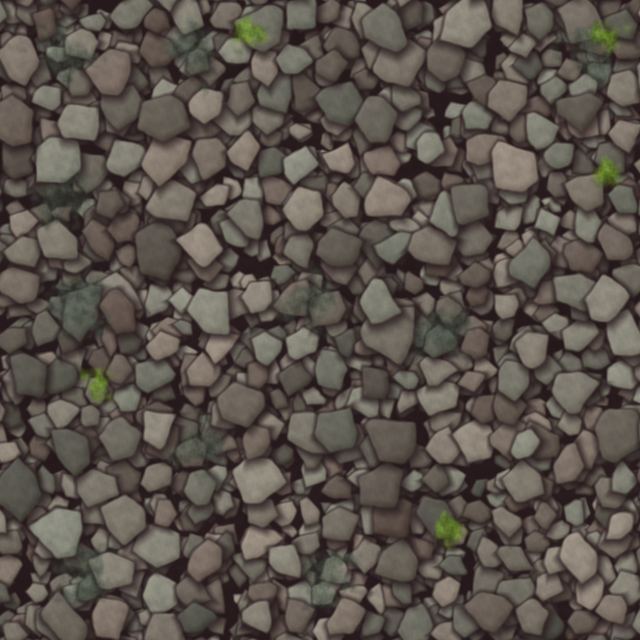
This texture is drawn by a WebGL 1 fragment shader. Its source:

```glsl
precision highp float;
// Draws a bed of angular grey-brown gravel with dark gaps and a little moss.

uniform vec2 u_resolution;

#define FINEST 26.0      // cells across the canvas in the lowest layer
#define COARSEN 4.0      // cells fewer in each layer above
#define SOFTNESS 0.0028  // edge blur in canvas units
#define CORNER 0.07      // corner rounding in cell units
#define SHADOW 0.82
#define MOTTLE 0.055
#define LIGHT vec2(-0.6, 0.8)
#define GAP_COLOR vec3(0.15, 0.10, 0.11)
#define DARK_STONE vec3(0.35, 0.32, 0.29)
#define PALE_STONE vec3(0.57, 0.55, 0.50)
#define MOSS_COLOR vec3(0.25, 0.30, 0.25)
#define LEAF_COLOR vec3(0.40, 0.54, 0.14)

const float TAU = 6.2831853;

vec2 hash2(vec2 p) {
  vec3 q = fract(p.xyx * vec3(0.1031, 0.1030, 0.0973));
  q += dot(q, q.yzx + 33.33);
  return fract((q.xx + q.yz) * q.zy);
}

// Layered, rotated sines, roughly -1 to 1.
float layeredSines(vec2 p) {
  float sum = 0.0, amplitude = 0.5;
  for (int i = 0; i < 4; i++) {
    p = mat2(0.8, 0.6, -0.6, 0.8) * p * 1.7 + 1.3;
    sum += amplitude * sin(p.x + 1.6 * sin(p.y));
    amplitude *= 0.65;
  }
  return sum;
}

// Irregular rounded polygon: signed distance in x, facet normal in yz.
vec3 stoneShape(vec2 q, vec2 id, float radius) {
  vec2 form = hash2(id + 5.7);
  vec2 axis = vec2(cos(form.x * TAU), sin(form.x * TAU));
  float dist = -1.0;
  vec2 normal = vec2(0.0);
  for (int k = 0; k < 6; k++) {
    vec2 h = hash2(id + 11.3 + 7.1 * float(k));
    float angle = (float(k) + 0.75 * h.x) * TAU / 6.0 + form.x * TAU;
    vec2 n = vec2(cos(angle), sin(angle));
    float reach = radius * mix(0.75, 1.12, h.y);
    reach *= 1.0 - 0.4 * form.y * abs(dot(n, axis));
    float face = dot(q, n) - reach;
    float t = clamp(0.5 + 0.5 * (face - dist) / CORNER, 0.0, 1.0);
    dist = mix(dist, face, t) + CORNER * t * (1.0 - t);
    normal = mix(normal, n, t);
  }
  return vec3(dist, normal);
}

// Paints one layer of scattered stones and their shadows over the ground.
vec3 stoneLayer(vec3 ground, vec2 p, float cells, float density, float seed) {
  vec2 g = p * cells;
  for (int j = -1; j <= 1; j++) {
    for (int i = -1; i <= 1; i++) {
      vec2 cell = floor(g) + vec2(float(i), float(j));
      vec2 id = cell + seed;
      vec2 pick = hash2(id + 91.7);
      vec2 q = g - cell - mix(vec2(0.2), vec2(0.8), hash2(id));
      if (pick.x > density || dot(q, q) > 1.3) continue;

      vec2 look = hash2(id + 47.1);
      vec3 shape = stoneShape(q, id, mix(0.38, 0.58, pick.y));
      float facing = dot(shape.yz, LIGHT);

      // Shadow reaches farther on the side away from the light.
      float reach = mix(0.09, 0.32, 0.5 - 0.5 * facing);
      float shade = 1.0 - smoothstep(-0.03, reach, shape.x);
      ground = mix(ground, GAP_COLOR, SHADOW * shade);

      // Flat top with a bevelled rim and a slight warm or green tint.
      float rim = smoothstep(-0.2, 0.0, shape.x);
      vec3 stone = mix(DARK_STONE, PALE_STONE, look.x);
      stone += (look.y - 0.5) * vec3(0.04, -0.015, -0.01);
      stone += 0.05 * facing * rim - 0.035 * rim;
      stone += 0.05 * dot(q, LIGHT);
      float blur = SOFTNESS * cells;
      ground = mix(ground, stone, 1.0 - smoothstep(-blur, blur, shape.x));
    }
  }
  return ground;
}

// Sparse ragged patches, one at most per cell.
float patches(vec2 p, float cells, float density, float seed) {
  vec2 g = p * cells;
  vec2 cell = floor(g);
  vec2 center = mix(vec2(0.35), vec2(0.65), hash2(cell + seed));
  float present = step(hash2(cell + seed + 23.9).x, density);
  float ragged = length(g - cell - center) + 0.13 * layeredSines(p * 38.0);
  return present * (1.0 - smoothstep(0.08, 0.27, ragged));
}

void main() {
  vec2 p = gl_FragCoord.xy / u_resolution.y;
  float grain = layeredSines(p * 85.0);
  vec2 warped = p + 0.0022 * vec2(layeredSines(p * 24.0), layeredSines(p.yx * 24.0 + 9.0));

  // Small stones lie below, larger and sparser ones on top.
  vec3 color = GAP_COLOR;
  for (int i = 0; i < 4; i++) {
    float level = float(i);
    float density = 1.0 - 0.06 * level * level;
    color = stoneLayer(color, warped, FINEST - COARSEN * level, density, 37.0 * level + 3.0);
  }

  // Surface mottling and broad changes of brightness.
  color *= 1.0 + MOTTLE * grain + 0.05 * layeredSines(p * 5.0);

  // Dull moss between the stones and a few bright leaves.
  float moss = patches(p, 5.0, 0.35, 61.0);
  color = mix(color, MOSS_COLOR * (1.0 + 0.3 * grain), 0.5 * moss);
  float leaf = patches(p, 9.0, 0.05, 83.0);
  color = mix(color, LEAF_COLOR * (1.0 + 0.25 * grain), 0.7 * leaf);

  gl_FragColor = vec4(clamp(color, 0.0, 1.0), 1.0);
}
```
